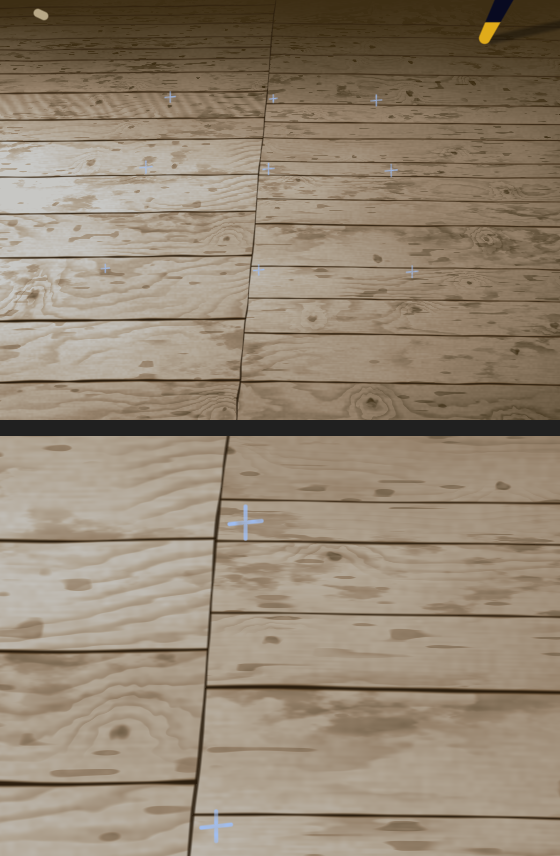
Top, the full canvas; bottom, a detail of the centre.
Write a Shadertoy shader that draws this texture.

```glsl
const float ASPECT = 4.0 / 3.0;
const float BOARD_TILT = 0.011;
const float GAP_WIDTH = 0.0019;
const float PLANK_WIDTH = 0.13;
const float KNOT_SPACING = 0.36;
const float KNOT_RADIUS = 0.015;
const float GRAIN_DEPTH = 0.75;
const float STAIN_DEPTH = 1.25;
const vec3 GAP_COLOR = vec3(0.15, 0.10, 0.04);
const vec3 RIM_COLOR = vec3(0.42, 0.28, 0.12);
const vec3 CHALK = vec3(0.62, 0.75, 0.97);
const vec3 NAVY = vec3(0.03, 0.04, 0.13);
const vec3 YELLOW = vec3(0.88, 0.67, 0.10);
const vec3 PLUG = vec3(0.72, 0.66, 0.53);
// Wood tones from deep shade to window glare
const vec3 TONES[6] = vec3[6](
    vec3(0.24, 0.18, 0.08), vec3(0.35, 0.29, 0.20), vec3(0.47, 0.40, 0.31),
    vec3(0.59, 0.51, 0.42), vec3(0.69, 0.64, 0.57), vec3(0.78, 0.78, 0.77));
// Irregular board edges, measured downward from the top
const int EDGES = 16;
const float LEFT_EDGES[EDGES] = float[EDGES](
    0.012, 0.033, 0.055, 0.087, 0.113, 0.139, 0.170, 0.217,
    0.280, 0.330, 0.415, 0.503, 0.608, 0.759, 0.904, 1.06);
const float RIGHT_EDGES[EDGES] = float[EDGES](
    0.056, 0.087, 0.130, 0.175, 0.247, 0.290, 0.328, 0.384,
    0.417, 0.474, 0.533, 0.634, 0.710, 0.793, 0.908, 1.06);

float hash(vec2 p) {
    vec3 q = fract(p.xyx * 0.1031);
    q += dot(q, q.yzx + 33.33);
    return fract((q.x + q.y) * q.z);
}
float noise(vec2 p) {
    vec2 i = floor(p), f = fract(p);
    f = f * f * (3.0 - 2.0 * f);
    return mix(mix(hash(i), hash(i + vec2(1, 0)), f.x),
               mix(hash(i + vec2(0, 1)), hash(i + vec2(1, 1)), f.x), f.y);
}
float fbm(vec2 p) {
    float sum = 0.0, amp = 0.5;
    for (int i = 0; i < 4; i++, amp *= 0.5, p = p * 2.03 + 17.0) sum += amp * noise(p);
    return sum;
}
float segment(vec2 p, vec2 a, vec2 b) {
    vec2 d = b - a;
    return length(p - a - d * clamp(dot(p - a, d) / dot(d, d), 0.0, 1.0));
}
float cover(float dist, float width, float soft) {
    return 1.0 - smoothstep(width - soft, width + soft, dist);
}
vec3 woodTone(float t) {
    t = clamp(t, 0.0, 4.999);
    int i = int(t);
    return mix(TONES[i], TONES[i + 1], fract(t));
}

void mainImage(out vec4 fragColor, in vec2 fragCoord) {
    vec2 uv = fragCoord / iResolution.xy;
    vec2 p = vec2(uv.x * ASPECT, 1.0 - uv.y);
    float px = 1.0 / iResolution.y, soft = max(px, 0.0012);
    float scale = mix(0.35, 1.0, p.y);

    // Long joint and the board under this point
    float dx = p.x - ASPECT * (0.492 - 0.07 * p.y) - 0.004 * (noise(vec2(p.y * 22.0, 3.0)) - 0.5);
    bool isLeft = dx < 0.0;
    float y = p.y - BOARD_TILT * abs(dx) + 0.003 * (noise(p * vec2(12.0, 9.0)) - 0.5);
    float top = -0.02, bottom = 1.06, id = isLeft ? 0.0 : 50.0;
    for (int i = 0; i < EDGES; i++) {
        float e = isLeft ? LEFT_EDGES[i] : RIGHT_EDGES[i];
        if (e <= y) { top = e; id += 1.0; }
        else bottom = min(bottom, e);
    }
    float across = (y - top) / (bottom - top);
    float detail = smoothstep(0.015, 0.08, bottom - top);
    vec2 q = vec2(dx / scale + 20.0 + 7.3 * id, across * PLANK_WIDTH);

    // Knots, one chance per cell along a board
    vec2 cell = vec2(floor(q.x / KNOT_SPACING), id);
    float size = hash(cell + 77.0);
    vec2 center = vec2((cell.x + 0.35 + 0.3 * hash(cell)) * KNOT_SPACING,
                       PLANK_WIDTH * (0.2 + 0.6 * hash(cell + 31.0)));
    float knotDist = length((q - center) * vec2(0.75, 1.0)) + 0.008 * (noise(q * 110.0) - 0.5);
    float hasKnot = step(0.4, size);
    float knot = hasKnot * cover(knotDist, KNOT_RADIUS * size * 0.8, KNOT_RADIUS * size * 0.3);
    knot *= 0.65 + 0.7 * noise(q * vec2(90.0, 200.0));

    // Growth rings: each darkens slowly, then ends abruptly
    float rings = across * 4.0 + 6.0 * noise(q * vec2(2.0, 12.0) + id)
                + 1.5 * noise(q * vec2(7.0, 22.0)) + 0.3 * noise(q * vec2(40.0, 160.0))
                + 3.0 * hasKnot * exp(-knotDist * knotDist * 700.0);
    float phase = fract(rings);
    float ringLine = smoothstep(0.35, 0.85, phase) * cover(phase, 0.925, 0.075);
    ringLine *= smoothstep(0.25, 0.7, noise(q * vec2(4.0, 15.0) + 60.0));

    // Fibres, ragged grime and short dark scuffs
    float fibre = noise(q * vec2(28.0, 300.0)) - 0.5;
    float speck = noise(p * vec2(170.0, 210.0)) - 0.5;
    float stain = smoothstep(0.46, 0.64, fbm(q * vec2(18.0, 55.0) + id * 3.7))
                * smoothstep(0.4, 0.72, fbm(q * vec2(3.5, 14.0) + 40.0 + id));
    float scuff = smoothstep(0.77, 0.88, noise(q * vec2(22.0, 110.0) + 11.0))
                * smoothstep(0.42, 0.6, noise(q * vec2(5.0, 18.0) + 90.0));

    // Window light from the left, shade at the far end
    float light = 5.0 * smoothstep(-0.02, 0.42, p.y) * mix(1.0, 0.45, pow(uv.x, 1.3));
    light *= 1.0 - 0.22 * smoothstep(0.6, 1.0, p.y);
    float wear = 0.45 * (hash(vec2(id, 9.0)) - 0.5) + 0.9 * (fbm(p * vec2(4.0, 9.0)) - 0.47);
    wear -= detail * (GRAIN_DEPTH * (ringLine - 0.15) + 0.25 * fibre) + 0.22 * speck;
    wear -= STAIN_DEPTH * max(stain, 0.9 * scuff) + 1.5 * knot;
    // Slanted saw marks on one rough board
    if (id == 8.0) wear += 0.3 * cos(p.x * 200.0 - across * 9.0 + 5.0 * noise(p * 18.0));
    vec3 color = woodTone(light + wear * smoothstep(-1.0, 2.0, light));

    // Gaps of varied width between boards and along the joint
    float edgeDist = min(y - top, bottom - y);
    float edgeId = id + step(0.5, across);
    float gap = GAP_WIDTH * scale * (isLeft ? 1.0 : 0.7) * mix(0.6, 1.3, hash(vec2(edgeId, 5.0)));
    gap *= 0.5 + noise(vec2(p.x * 25.0, edgeId));
    float shade = mix(0.5, 0.95, smoothstep(0.05, 0.35, p.y));
    color = mix(color, RIM_COLOR * shade, 0.45 * cover(edgeDist, gap * 1.7, soft));
    color = mix(color, GAP_COLOR, shade * cover(edgeDist, gap, soft));
    gap = GAP_WIDTH * scale * (0.4 + 1.2 * noise(vec2(p.y * 35.0, 8.0)));
    color = mix(color, GAP_COLOR, 0.85 * cover(abs(dx), gap, soft));

    // Chalk crosses on a receding three by three grid
    for (int i = 0; i < 9; i++) {
        float row = float(i / 3), col = float(i % 3) - 1.0, row2 = row * row;
        vec2 c = vec2(ASPECT * (0.488 - 0.004 * row - 0.0045 * row2
                 + col * (0.184 + 0.025 * row + 0.01 * row2)),
                 0.235 + 0.13 * row + 0.037 * row2 + 0.004 * col);
        float arm = mix(0.008, 0.015, hash(vec2(float(i), 4.0)));
        vec2 flat_ = vec2(arm, -0.1 * arm), tall = vec2(0, arm);
        float d = min(segment(p, c - flat_, c + flat_), segment(p, c - tall, c + tall));
        color = mix(color, CHALK, cover(d, 0.0016, px) * (0.5 + 0.5 * noise(p * 200.0)));
    }

    // Painted chair leg with its shadow, then a plug
    color *= 1.0 - 0.35 * cover(segment(p, vec2(1.17, 0.095), vec2(1.35, 0.055)), 0.01, 0.006);
    float leg = segment(p, vec2(1.215, -0.03), vec2(1.154, 0.092));
    vec3 paint = mix(YELLOW, NAVY, cover(p.y, 0.053, px));
    color = mix(color, paint, cover(leg, mix(0.020, 0.013, p.y / 0.1), px));
    color = mix(color, PLUG, cover(segment(p, vec2(0.09, 0.031), vec2(0.105, 0.038)), 0.01, px));
    fragColor = vec4(color, 1.0);
}
```
